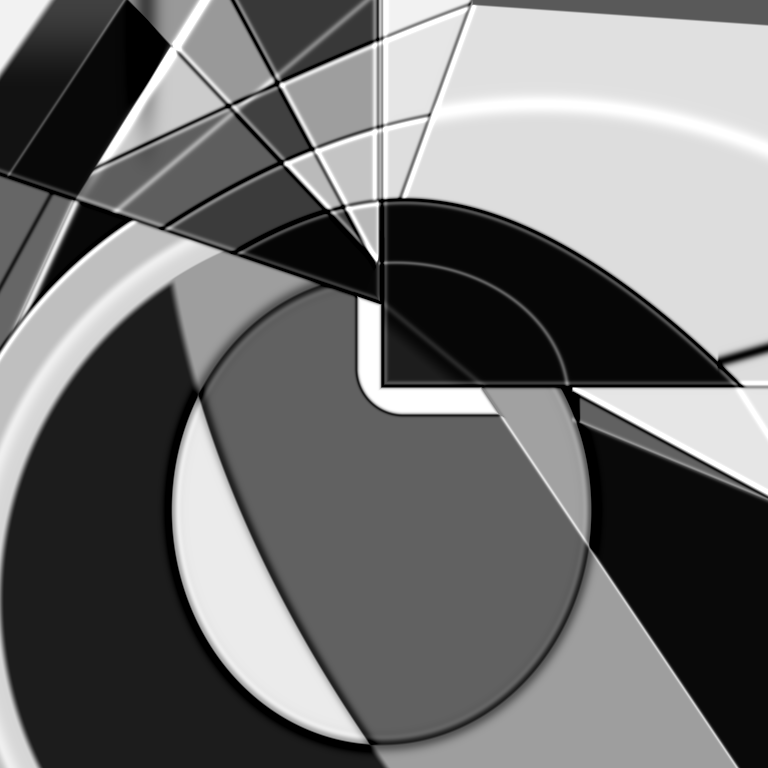
This background is drawn by a WebGL 1 fragment shader. Its source:

```glsl
precision highp float;
// Monochrome abstract: a large disk under a dome, with a fan of rays and arched shells.
// Signed fields (lines, arches, ellipses) split the canvas into cells of flat tone;
// soft rims along the same fields give the edges their embossed, glassy look.
uniform vec2 u_resolution;

// Signed distance to a line, positive on the left when going from a to b
float line(vec2 p, vec2 a, vec2 b) {
  vec2 d = normalize(b - a), q = p - a;
  return d.x * q.y - d.y * q.x;
}

// Approximate distance below an arch that flattens away from its top
float arch(vec2 p, vec2 top, float width, float spread) {
  float x = abs(p.x - top.x), k = width + spread * x;
  float slope = x * (2.0 * width + spread * x) / (k * k);
  return (top.y - x * x / k - p.y) / sqrt(1.0 + slope * slope);
}

float fill(float d) {
  return smoothstep(-0.0017, 0.0017, d);
}

float glow(float d, float w) {
  return exp(-d * d / (w * w));
}

// Dark crease with a light lip beside it
float crease(float d) {
  return 0.3 * glow(d - 0.005, 0.003) - 0.45 * glow(d, 0.0025);
}

// Lower half: disk, seam, blade and the bands at the left
float lowerTone(vec2 p, float blade) {
  float r = length(p - vec2(0.495, 0.219));
  float t = 0.694 - p.y;
  float seam = (p.x - 0.215 - 0.12 * t - 0.4255 * t * t) * 0.9;
  float disk = (1.0 - length((p - vec2(0.497, 0.336)) / vec2(0.2735, 0.306))) * 0.28;

  float streak = line(p, vec2(0.091, 0.729), vec2(0.0, 0.531));
  float outer = mix(0.4, 0.03, fill(streak));
  outer += 0.9 * glow(streak - 0.004, 0.005);
  outer -= 0.3 * glow(line(p, vec2(0.06, 0.735), vec2(0.0, 0.625)), 0.003);
  float band = mix(0.11, 0.84, smoothstep(0.489, 0.5, r));
  band += 0.1 * glow(r - 0.53, 0.012);
  band = mix(band, 0.75, smoothstep(0.528, 0.542, r));
  band = mix(band, outer, fill(r - 0.592)) + crease(0.592 - r);

  float c = mix(band, 0.62, smoothstep(-0.006, 0.006, seam) * fill(max(0.497 - r, p.x - 0.3)));
  c = mix(c, 0.035, fill(blade));
  float inside = mix(0.92, 0.38, fill(seam));
  inside -= 0.25 * glow(seam - 0.002, 0.007);
  inside = mix(inside, 0.63, fill(blade));
  c = mix(c, inside, fill(disk));
  c -= 0.28 * glow(disk, 0.009);
  c += 0.12 * glow(disk - 0.008, 0.004) + 0.35 * glow(blade, 0.002);

  // Pale wedge and its grey shadow at the right
  float shadow = line(p, vec2(0.762, 0.447), vec2(1.0, 0.349));
  float wedge = line(p, vec2(0.749, 0.488), vec2(1.0, 0.353));
  c = mix(c, 0.38, fill(min(shadow, p.x - 0.755)));
  c = mix(c, 0.9, fill(min(wedge, p.x - 0.745)));
  float right = fill(p.x - 0.745);
  c += right * (crease(wedge) + 0.25 * glow(shadow, 0.003));
  return c + 0.15 * glow(line(p, vec2(0.945, 0.52), vec2(1.0, 0.434)), 0.004);
}

// Upper half: each ray sector holds four tones, from outer shell to dome
float upperTone(vec2 p) {
  float dome = arch(p, vec2(0.527, 0.741), 0.625, 0.38);
  float shell = arch(p, vec2(0.703, 0.864), 1.5, 0.0);
  float rim = arch(p, vec2(0.833, 1.046), 0.52, 1.95);
  float edge = line(p, vec2(0.26, 1.0), vec2(0.091, 0.729));
  float ray = line(p, vec2(0.228, 0.935), vec2(0.488, 0.659));
  float spoke = line(p, vec2(0.306, 0.993), vec2(0.488, 0.655));
  float mast = p.x - 0.493;
  float slant = line(p, vec2(0.612, 0.993), vec2(0.521, 0.742));

  // Dark corner with a white tip
  float tip = line(p, vec2(0.068, 1.0), vec2(0.0, 0.902));
  float strip = line(p, vec2(0.163, 1.0), vec2(0.02, 0.785));
  float corner = mix(0.95, 0.07 + 0.18 * smoothstep(0.88, 1.0, p.y), smoothstep(-0.006, 0.006, tip));
  corner = mix(corner, 0.03, fill(strip)) + 0.25 * glow(strip, 0.002);

  vec4 tone = mix(vec4(corner), vec4(0.8, 0.37, 0.23, 0.02), fill(edge));
  tone = mix(tone, vec4(0.6, 0.25, 0.73, 0.25), fill(ray));
  tone = mix(tone, vec4(0.22, 0.62, 0.77, 0.72), fill(spoke));
  tone = mix(tone, vec4(0.95, 0.9, 0.87, 0.025), fill(mast));
  tone = mix(tone, vec4(0.88, 0.88, 0.865, 0.025), fill(slant));
  float c = mix(mix(tone.x, tone.y, fill(rim)), tone.z, fill(shell));
  c = mix(c, tone.w, fill(dome));

  // Creases of the fan, then the broad highlight and top strip
  float fan = fill(edge) * fill(-slant);
  c += fan * (crease(rim) + crease(shell) + fill(-mast) * (crease(ray) + crease(spoke)));
  c += crease(dome) * fill(edge) + fill(-dome) * (crease(-mast) + crease(slant));
  c += 0.8 * glow(edge - 0.006, 0.006) * smoothstep(0.7, 0.95, p.y);
  c += 0.3 * fan * glow(line(p, vec2(0.15, 0.724), vec2(0.3, 0.85)), 0.004);
  c -= 0.35 * glow(p.x - 0.19, 0.016) * smoothstep(0.76, 0.95, p.y);
  c += 0.14 * glow(shell, 0.012) * fill(slant);
  float strap = line(p, vec2(0.61, 0.994), vec2(1.0, 0.967));
  c = mix(c, 0.35, fill(min(strap, p.x - 0.615)));
  c -= 0.85 * glow(line(p, vec2(0.9375, 0.529), vec2(1.0, 0.547)), 0.007) * fill(p.x - 0.935);

  // Fine arc and lens within the dome
  float within = fill(min(dome, mast));
  float arc = (1.0 - length((p - vec2(0.515, 0.479)) / vec2(0.225, 0.179))) * 0.19;
  float lens = line(p, vec2(0.499, 0.597), vec2(0.625, 0.493));
  c += within * (0.35 * glow(arc, 0.0025) + 0.09 * smoothstep(0.0, 0.025, -lens));
  return c + within * 0.13 * glow(lens - 0.006, 0.004);
}

void main() {
  vec2 p = gl_FragCoord.xy / u_resolution;
  float ridge = line(p, vec2(0.143, 0.724), vec2(0.482, 0.609));
  float upper = max(min(ridge, 0.498 - p.x), min(p.y - 0.496, p.x - 0.497));
  float blade = line(p, vec2(0.647, 0.466), vec2(0.961, 0.0));
  float c = mix(lowerTone(p, blade), upperTone(p), fill(upper));
  c += 0.7 * crease(upper);

  // White rounded bracket around the dome's lower corner
  float bracket = 0.06 - length(max(vec2(0.525, 0.52) - p, 0.0));
  float white = min(bracket, min(-blade, -upper));
  c = mix(c, 1.0, fill(white)) - 0.4 * glow(white, 0.0025);
  gl_FragColor = vec4(vec3(clamp(c, 0.0, 1.0)), 1.0);
}
```
